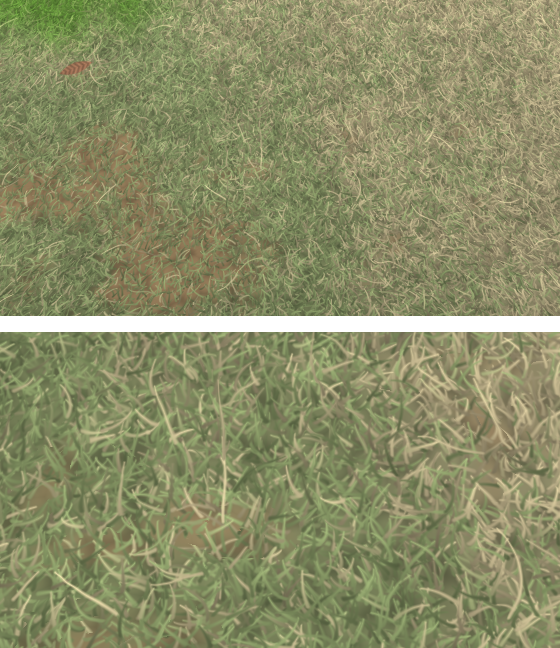
Top: the whole. Bottom: its middle third, enlarged.
Reproduce this texture procedurally as a WebGL 2 fragment shader.

```glsl
#version 300 es
precision highp float;
// Draws a worn, sunlit lawn: short tangled blades, straw, bare soil and one dry leaf.
uniform vec2 u_resolution;
out vec4 fragColor;

const vec3 GREEN = vec3(0.50, 0.565, 0.375);
const vec3 STRAW = vec3(0.695, 0.645, 0.505);
const vec3 SOIL = vec3(0.60, 0.48, 0.35);
const vec3 LUSH = vec3(0.37, 0.54, 0.21);
const vec3 LEAF = vec3(0.64, 0.43, 0.33);

vec4 hash4(vec2 p) {
    vec4 q = fract(p.xyxy * vec4(0.1031, 0.1030, 0.0973, 0.1099));
    q += dot(q, q.wzxy + 33.33);
    return fract((q.xxyz + q.yzzw) * q.zywx);
}

// Warped layered sines, roughly -1 to 1
float waves(vec2 p) {
    float sum = 0.0, amp = 0.55;
    for (int i = 0; i < 5; i++) {
        p = mat2(0.8, 0.6, -0.6, 0.8) * p * 1.7 + 1.3;
        p += 0.6 * sin(p.yx * 1.1);
        sum += amp * sin(p.x) * sin(p.y);
        amp *= 0.65;
    }
    return sum;
}

// Cellular noise: distance to the nearest tuft centre
float tufts(vec2 p) {
    vec2 cell = floor(p);
    float nearest = 2.0;
    for (int j = -1; j <= 1; j++)
        for (int i = -1; i <= 1; i++) {
            vec2 id = cell + vec2(i, j);
            nearest = min(nearest, length(id + hash4(id + 211.0).xy - p));
        }
    return nearest;
}

float blob(vec2 p, vec2 center, vec2 radius) {
    vec2 d = (p - center) / radius;
    return exp(-dot(d, d));
}

// Shares of dry grass, lush grass and bare soil
vec3 turfAt(vec2 p) {
    float broad = waves(p * 2.6), fine = waves(p * 7.0 + 9.0);
    float dry = smoothstep(0.55, 1.75, p.x + 0.75 * (p.y - 0.5) + 0.45 * broad + 0.25 * fine);
    dry = max(dry, 0.8 * blob(p, vec2(1.15, 0.93), vec2(0.28, 0.16)));
    dry = max(dry, 0.6 * blob(p, vec2(0.16, 0.80), vec2(0.16, 0.07)));
    float corner = length((p - vec2(0.12, 1.04)) * vec2(0.75, 1.7));
    float lush = smoothstep(0.48, 0.05, corner + 0.10 * fine);
    float bare = blob(p, vec2(0.55, 0.17), vec2(0.24, 0.20))
               + 0.7 * blob(p, vec2(0.20, 0.42), vec2(0.30, 0.18)) + 0.12;
    float soil = smoothstep(0.25, 0.95, bare + 0.55 * fine) * (1.0 - lush);
    return vec3(dry, lush, soil);
}

vec3 grassColor(vec3 turf, float straw) {
    return mix(mix(GREEN, STRAW, straw), LUSH, turf.y * (1.0 - 0.4 * straw));
}

// Scatters one bent, tapered blade per cell over the colour below
vec3 addBlades(vec3 color, vec2 q, vec3 turf, float size, float width,
               float keep, float paleness, float flow, float soft, float seed) {
    vec2 cell = floor(q / size);
    for (int j = -1; j <= 1; j++)
        for (int i = -1; i <= 1; i++) {
            vec2 id = cell + vec2(i, j);
            vec4 place = hash4(id + seed), look = hash4(id + seed + 57.0);
            if (look.w > keep) continue;
            float angle = 1.57 + (place.z - 0.5) * 2.7 + flow;
            float halfLength = size * mix(0.4, 0.85, place.w);
            vec2 axis = vec2(cos(angle), sin(angle));
            vec2 d = q - (id + place.xy) * size;
            float along = dot(d, axis), across = dot(d, vec2(-axis.y, axis.x));
            across -= (look.z - 0.5) * 0.5 * (along * along / halfLength - 0.3 * halfLength);
            float t = clamp(along / halfLength, -1.0, 1.0);
            float dist = length(vec2(max(abs(along) - halfLength, 0.0), across));
            float edge = width * (0.8 - 0.4 * t);
            float cover = 1.0 - smoothstep(edge - soft, edge + soft, dist);
            float straw = smoothstep(-0.2, 0.2, 0.18 + 0.62 * turf.x + paleness - look.y);
            float tone = (0.71 + 0.54 * look.x + 0.25 * paleness) * (1.0 + 0.10 * t);
            color = mix(color, grassColor(turf, straw) * tone, cover * 0.92);
        }
    return color;
}

void main() {
    vec2 p = gl_FragCoord.xy / u_resolution.y;
    float scale = 1.0 + 0.65 * p.y;
    vec2 q = vec2((p.x - 0.89) * scale, p.y + 0.325 * p.y * p.y) + 4.0;
    float soft = max(1.0 / u_resolution.y, 0.0018) * scale;
    vec3 turf = turfAt(p);
    float flow = 0.5 * waves(q * 6.0);

    // Ground with shaded gaps between tufts
    float gap = smoothstep(0.25, 0.85, tufts(q * 24.0));
    vec3 color = grassColor(turf, 0.2 + 0.6 * turf.x) * mix(0.84, 0.66, gap);
    color = mix(color, SOIL * mix(1.02, 0.86, gap), 0.85 * turf.z);

    // Short blades, then sparse long pale stems
    float keep = 1.0 - 0.58 * turf.z;
    for (int k = 0; k < 6; k++) {
        float n = float(k);
        color = addBlades(color, q + n * 0.137, turf, 0.023 + 0.002 * n, 0.0024,
                          keep, 0.0, flow, soft, 31.0 * n);
    }
    color = addBlades(color, q, turf, 0.075, 0.0021, 0.22, 0.5, 0.9 + flow, soft, 403.0);

    // Dry fallen leaf
    vec2 leaf = mat2(0.94, -0.34, 0.34, 0.94) * (p - vec2(0.24, 0.785));
    float rim = abs(leaf.y) - 0.017 * (1.0 - pow(leaf.x / 0.055, 2.0));
    float vein = 0.88 + 0.12 * sin(leaf.x * 420.0 + abs(leaf.y) * 300.0);
    color = mix(color, LEAF * vein, 0.85 * (1.0 - smoothstep(-0.003, 0.003, rim)));

    // Clumped light and shade, brighter with distance
    float shade = 1.0 + 0.07 * waves(q * 14.0) + 0.05 * waves(q * 3.0 + 5.0);
    color *= shade * mix(0.95, 1.06, p.y);
    fragColor = vec4(clamp(color, 0.0, 1.0), 1.0);
}
```
